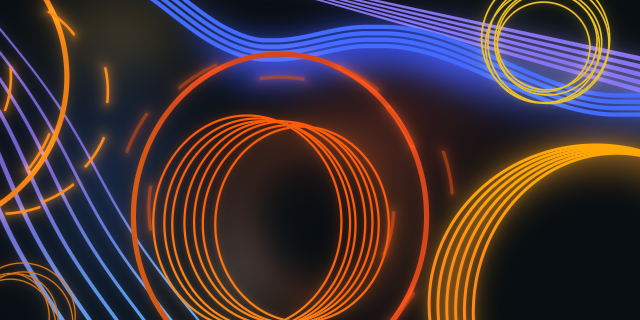
A WebGL 2 fragment shader for this background:

```glsl
#version 300 es
precision highp float;
// Glowing ring fans, flowing ribbons and short arc dashes over a dark, hazy backdrop.
uniform vec2 u_resolution;
out vec4 fragColor;

const vec3 NIGHT = vec3(0.032, 0.052, 0.066);
const vec3 BLUE = vec3(0.26, 0.42, 1.0);
const vec3 LAVENDER = vec3(0.53, 0.45, 0.94);
const vec3 SKY = vec3(0.34, 0.62, 0.92);
const vec3 EMBER = vec3(0.84, 0.27, 0.10);
const vec3 ORANGE = vec3(1.0, 0.36, 0.04);
const vec3 AMBER = vec3(1.0, 0.54, 0.09);
const vec3 GOLD = vec3(0.93, 0.76, 0.15);

float bell(float x, float width) {
    return exp(-x * x / (width * width));
}

float blob(vec2 p, vec2 center, vec2 radius) {
    vec2 q = (p - center) / radius;
    return exp(-dot(q, q));
}

// Approximate signed distance to an ellipse
float ellipse(vec2 p, vec2 center, vec2 radius) {
    vec2 q = (p - center) / radius;
    float k = length(q);
    return k * (k - 1.0) / max(length(q / radius), 1e-4);
}

// Rings blended from one ellipse (center, radius) to another
float ringFan(vec2 p, vec4 first, vec4 last, int count, float wobble) {
    float d = 9.0;
    for (int i = 0; i < count; i++) {
        float k = float(i);
        vec4 e = mix(first, last, k / float(count - 1));
        vec2 shift = wobble * vec2(sin(k * 2.3), cos(k * 1.7));
        d = min(d, abs(ellipse(p, e.xy + shift, e.zw)));
    }
    return d;
}

// Short arc at a given angle of a circle
float arcDash(vec2 p, vec2 center, float radius, float angle, float halfLength) {
    vec2 dir = vec2(cos(angle), sin(angle));
    vec2 q = p - center;
    vec2 local = vec2(dot(q, dir), dot(q, vec2(-dir.y, dir.x)));
    float bend = local.x - radius + local.y * local.y / (2.0 * radius);
    return length(vec2(bend, max(abs(local.y) - halfLength, 0.0)));
}

float blueCurve(float x) {
    float rise = max(0.7 - x, 0.0);
    return 1.013 + 0.8 * rise * rise - 0.169 * smoothstep(0.4, 0.833, x)
        + 0.042 * smoothstep(0.859, 1.146, x) - 0.214 * smoothstep(1.198, 1.927, x);
}

// Evenly spaced lines about a path; offset is the distance from its middle
float strands(float offset, float spacing, float count) {
    float k = clamp(round(offset / spacing + 0.5 * (count - 1.0)), 0.0, count - 1.0);
    return abs(offset - (k - 0.5 * (count - 1.0)) * spacing);
}

// Solid ink where d is negative, with a soft halo outside
vec3 paint(vec3 base, vec3 ink, float d, float halo, float px) {
    vec3 lit = base + ink * halo * exp(-max(d, 0.0) / 0.017);
    return mix(lit, ink, clamp(0.5 - d / px, 0.0, 1.0));
}

void main() {
    vec2 p = gl_FragCoord.xy / u_resolution.y;
    float px = 1.0 / u_resolution.y;
    float down = 1.0 - p.y;

    // Ribbon offsets
    float slope = (blueCurve(p.x + 0.01) - blueCurve(p.x - 0.01)) / 0.02;
    float blueOff = (p.y - blueCurve(p.x)) / sqrt(1.0 + slope * slope);
    float lavOff = (p.y - 1.0 + 0.25 * (p.x - 1.07)) * 0.97;

    // Hazes
    vec3 col = NIGHT;
    col += vec3(0.11, 0.18, 0.62) * bell(blueOff + 0.04, 0.085) * smoothstep(0.5, 0.85, p.x)
        * (1.0 - 0.65 * smoothstep(1.35, 1.75, p.x));
    col += vec3(0.24, 0.24, 0.40) * bell(lavOff + 0.04, 0.09) * smoothstep(1.2, 1.8, p.x);
    col += vec3(0.04, 0.08, 0.16) * blob(p, vec2(0.36, 0.45), vec2(0.25, 0.4));
    col += vec3(0.16, 0.11, 0.03) * blob(p, vec2(0.38, 0.9), vec2(0.2, 0.15));
    col += vec3(0.15, 0.045, 0.03) * blob(p, vec2(1.22, 0.62), vec2(0.32, 0.2));
    col += vec3(0.13, 0.055, 0.02) * bell(length(p - vec2(1.0, 0.32)) - 0.25, 0.09);
    col += vec3(0.08, 0.09, 0.10) * blob(p, vec2(0.74, 0.14), vec2(0.13, 0.18));
    col += vec3(0.31, 0.18, 0.02) * bell(ellipse(p, vec2(1.88, 0.04), vec2(0.47, 0.48)), 0.085);

    // Left ribbons
    float path = 0.68 * (down - 0.091) + 0.02 * sin(7.0 * (down - 0.09));
    float left = 9.0;
    for (int i = 0; i < 6; i++) {
        float k = float(i);
        float x = path - k * (0.055 + 0.03 * down);
        left = min(left, abs(p.x - x) * 0.82 - 0.0035 - 0.0007 * k);
    }
    vec3 leftInk = mix(LAVENDER * 0.85, SKY, smoothstep(0.3, 1.1, down - 0.5 * (0.4 - p.x)));
    col = paint(col, leftInk, left, 0.1, px);

    // Upper ribbons
    float fan = mix(0.009, 0.024, clamp(p.x - 1.0, 0.0, 1.0));
    col = paint(col, LAVENDER, strands(lavOff, fan, 5.0) - 0.3 * fan, 0.06, px);
    col = paint(col, BLUE, strands(blueOff, 0.02, 4.0) - 0.0066, 0.08, px);

    // Large single rings
    col = paint(col, AMBER * 0.93, abs(ellipse(p, vec2(-0.273, 0.76), vec2(0.482))) - 0.008, 0.17, px);
    vec3 ringInk = mix(EMBER, AMBER * 0.8, 0.5 * smoothstep(0.9, 0.4, p.x) * smoothstep(0.8, 0.4, p.y));
    col = paint(col, ringInk, abs(ellipse(p, vec2(0.875, 0.323), vec2(0.458, 0.508))) - 0.008, 0.15, px);

    // Arc dashes around the left and middle rings
    float dashes = 9.0;
    for (int i = 0; i < 5; i++) {
        float k = float(i);
        float angle = 0.84 - 0.855 * k + 0.075 * k * k;
        dashes = min(dashes, arcDash(p, vec2(0.0, 0.714), 0.292 + 0.045 * sqrt(k), angle, 0.052));
        if (i < 2) dashes = min(dashes, arcDash(p, vec2(-0.273, 0.76), 0.307 + 0.156 * k, -0.13 - 0.41 * k, 0.065));
    }
    col = paint(col, AMBER, dashes - 0.004, 0.32, px);
    float radii[9] = float[9](0.41, 0.51, 0.49, 0.41, 0.48, 0.46, 0.54, 0.355, 0.495);
    float embers = 9.0;
    for (int i = 0; i < 9; i++) {
        float angle = 3.14 - 0.48 * float(i) - 0.2 * pow(sin(float(i) * 0.3927), 4.0);
        embers = min(embers, arcDash(p, vec2(0.875, 0.349), radii[i], angle, 0.065));
    }
    col = mix(col, paint(col, mix(ORANGE, EMBER, 0.5), embers - 0.005, 0.35, px), 0.6);

    // Ring fans
    float middle = ringFan(p, vec4(0.773, 0.302, 0.294, 0.333), vec4(0.94, 0.302, 0.271, 0.305), 7, 0.004);
    vec3 middleInk = mix(AMBER, ORANGE, smoothstep(0.0, 0.5, p.y + 0.5 * (p.x - 0.6)));
    col = paint(col, middleInk, middle - 0.0034, 0.14, px);
    float right = ringFan(p, vec4(1.862, 0.049, 0.521, 0.498), vec4(1.927, 0.023, 0.448, 0.498), 6, 0.0);
    vec3 rightInk = mix(AMBER, vec3(1.0, 0.66, 0.02), smoothstep(0.1, 0.5, p.y));
    col = paint(col, rightInk, right - 0.0046, 0.15, px);
    float top = ringFan(p, vec4(1.705, 0.868, 0.2, 0.2), vec4(1.708, 0.86, 0.145, 0.14), 6, 0.011);
    col = paint(col, GOLD, top - 0.0026, 0.13, px);
    float corner = ringFan(p, vec4(0.07, -0.005, 0.165, 0.165), vec4(0.03, -0.01, 0.12, 0.14), 5, 0.018);
    col = paint(col, AMBER * 0.85, corner - 0.002, 0.12, px);

    fragColor = vec4(min(col, 1.0), 1.0);
}
```
